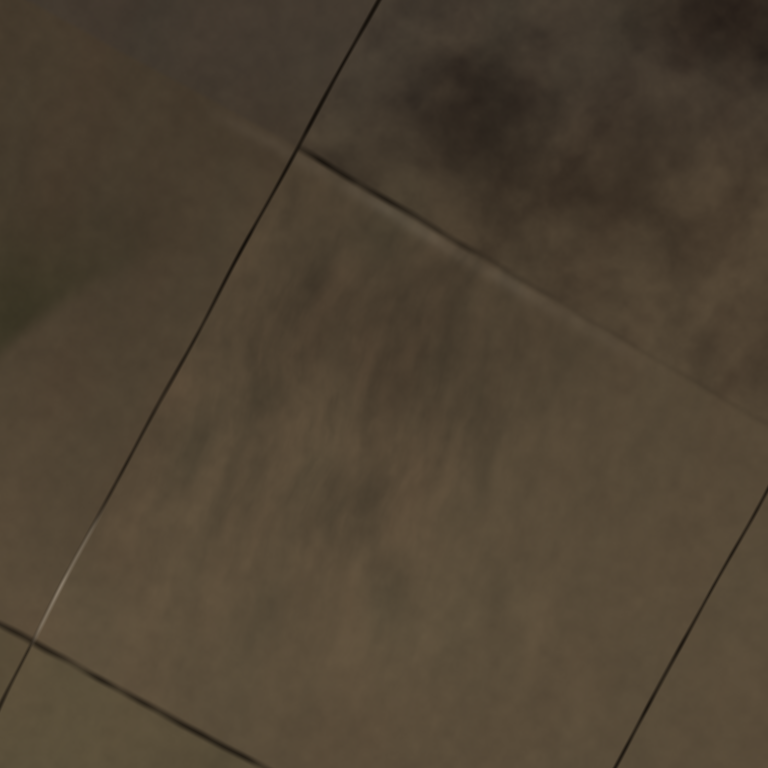
Give the GLSL for this texture, as a WebGL 1 fragment shader.

```glsl
precision highp float;
// Worn brown stone floor tiles, rotated, with thin uneven joints and dark stains.
uniform vec2 u_resolution;

// Layout, in canvas units
const vec2 CORNER = vec2(0.388, 0.807);     // where four tiles meet
const vec2 TILE_SIZE = vec2(0.749, 0.730);
const vec2 ALONG_ROW = vec2(0.878, -0.479);
const vec2 ALONG_COLUMN = vec2(0.479, 0.878);
const float ROW_SAG = 0.033;
const float COLUMN_BEND = 0.010;
const float COLUMN_JOINT = 0.0020;          // half widths
const float ROW_JOINT = 0.0034;
// Colours
const vec3 STONE_DARK = vec3(0.220, 0.182, 0.140);
const vec3 STONE_LIGHT = vec3(0.345, 0.295, 0.225);
const vec3 JOINT_DARK = vec3(0.080, 0.062, 0.042);
const vec3 JOINT_WORN = vec3(0.540, 0.490, 0.420);
const vec3 GREEN_CAST = vec3(-0.016, 0.004, -0.012);
const vec3 GREY_CAST = vec3(-0.008, 0.000, 0.014);
const vec3 WARM_CAST = vec3(0.022, -0.004, -0.004);
// Wear
const float CLOUD_AMOUNT = 0.55;
const float STREAK_AMOUNT = 1.05;
const float MOTTLE_AMOUNT = 0.75;
const float GRAIN_AMOUNT = 0.24;

float hash(vec2 p) {
  vec3 q = fract(vec3(p.xyx) * 0.1031);
  q += dot(q, q.yzx + 33.33);
  return fract((q.x + q.y) * q.z);
}
float noise(vec2 p) {
  vec2 i = floor(p), f = fract(p);
  f = f * f * (3.0 - 2.0 * f);
  return mix(mix(hash(i), hash(i + vec2(1.0, 0.0)), f.x),
             mix(hash(i + vec2(0.0, 1.0)), hash(i + 1.0), f.x), f.y);
}
// Layered noise centred on zero
float fbm(vec2 p) {
  float sum = 0.0, gain = 0.5;
  for (int i = 0; i < 4; i++) {
    sum += gain * (noise(p) - 0.5);
    p = p * 2.03 + 17.3;
    gain *= 0.5;
  }
  return sum;
}
float blob(vec2 p, vec2 center, vec2 radius) {
  vec2 d = (p - center) / radius;
  return exp(-dot(d, d));
}
float line(float d, float halfWidth, float soft) {
  return 1.0 - smoothstep(halfWidth - soft, halfWidth + soft, abs(d));
}

void main() {
  vec2 uv = gl_FragCoord.xy / u_resolution;
  float pixel = 1.0 / min(u_resolution.x, u_resolution.y);

  // Tile grid, slightly out of true
  vec2 p = vec2(dot(uv - CORNER, ALONG_ROW), dot(uv - CORNER, ALONG_COLUMN));
  p.x -= COLUMN_BEND * (1.0 - smoothstep(-0.95, -0.5, p.y)) * (1.0 - smoothstep(0.1, 0.4, p.x));
  p.y += ROW_SAG * max(p.x, 0.0) * smoothstep(-0.6, -0.1, p.y);
  p += 0.003 * vec2(noise(uv * 9.0) - 0.5, noise(uv * 22.0 + 40.0) - 0.5);
  vec2 grid = p / TILE_SIZE;
  vec2 joint = floor(grid + 0.5);
  vec2 d = (grid - joint) * TILE_SIZE;
  float rightSide = smoothstep(-pixel, pixel, p.x);
  float upperRow = smoothstep(-0.004, 0.004, p.y);
  float darkTile = rightSide * upperRow;
  float mainTile = rightSide * (1.0 - upperRow);

  // Broad light, tile shade and stains
  vec2 bend = vec2(fbm(uv * 7.0), fbm(uv * 7.0 + 60.0));
  vec2 warped = uv + 0.13 * bend;
  float tone = mix(1.03, 0.55, smoothstep(0.15, 0.95, uv.y));
  tone -= 0.14 * (1.0 - rightSide) + 0.16 * darkTile;
  float darkStain = 0.52 * blob(warped, vec2(0.63, 0.87), vec2(0.09, 0.11))
                  + 0.42 * blob(warped, vec2(0.78, 0.76), vec2(0.11, 0.07))
                  + 0.72 * blob(warped, vec2(0.97, 0.99), vec2(0.18, 0.12));
  tone -= darkStain * darkTile;
  tone -= 0.36 * blob(warped, vec2(0.48, 0.56), vec2(0.18, 0.13)) * mainTile;
  float stainEdge = 0.535 + 0.95 * uv.x - 1.6 * uv.x * uv.x;
  float greenStain = smoothstep(-0.015, 0.025, uv.y - stainEdge)
                   * blob(uv, vec2(0.0, 0.59), vec2(0.17, 0.11)) * (1.0 - rightSide);
  tone -= 0.45 * greenStain + 0.08 * blob(uv, vec2(0.08, 0.76), vec2(0.20, 0.14));

  // Clouds, slanted streaks, mottling and grain
  vec2 loose = uv + 0.05 * bend;
  vec2 slanted = vec2(dot(loose, vec2(0.96, -0.28)), dot(loose, vec2(0.28, 0.96)));
  float streak = fbm(slanted * vec2(32.0, 11.0));
  float streakZone = blob(uv, vec2(0.42, 0.46), vec2(0.28, 0.31)) * mainTile;
  tone += CLOUD_AMOUNT * mix(0.5, 1.0, upperRow) * fbm(warped * 6.0 + 11.0);
  tone += STREAK_AMOUNT * streak * (0.12 + 0.88 * streakZone);
  tone += MOTTLE_AMOUNT * fbm(loose * 24.0 + 5.0) * (0.15 + 0.85 * darkTile);
  tone += GRAIN_AMOUNT * fbm(uv * 65.0);
  vec3 color = mix(STONE_DARK, STONE_LIGHT, tone);
  color += WARM_CAST * (0.6 * fbm(slanted * vec2(14.0, 6.0) + 90.0) + streak * streakZone);
  color += GREEN_CAST * (greenStain + 0.4 * step(grid.y, -1.0) * (1.0 - step(0.5, grid.x)));
  color += GREY_CAST * upperRow * smoothstep(0.70, 0.95, uv.y) * (1.0 - darkStain);

  // Row joints: dark at the corner, breaking up into a pale lip
  float isTop = 1.0 - step(0.5, abs(joint.y));
  float chips = noise(uv * 38.0);
  float fade = mix(0.70, 0.08, smoothstep(0.05, 0.45, p.x)) * rightSide;
  float rowStrength = mix(0.62, fade, isTop) * (0.55 + 0.8 * chips);
  float lip = exp(-pow((d.y + 0.012) / 0.010, 2.0)) * isTop * (0.3 + 1.3 * noise(uv * 30.0 + 7.0));
  color += 0.040 * lip * smoothstep(-0.16, -0.02, p.x) * (1.0 - smoothstep(0.35, 0.6, p.x));
  color = mix(color, JOINT_DARK, rowStrength * line(d.y, ROW_JOINT, 0.0032 + pixel));

  // Column joints: dark cracks of varying width, with one worn pale stretch
  float isLeft = 1.0 - step(0.5, abs(joint.x));
  float crack = mix(0.85, mix(0.7, 1.0, smoothstep(0.45, 0.72, uv.y)), isLeft) * (0.75 + 0.35 * chips);
  float width = COLUMN_JOINT * (0.75 + 0.6 * noise(uv * 14.0 + 3.0));
  float worn = isLeft * smoothstep(0.15, 0.19, uv.y) * (1.0 - smoothstep(0.27, 0.36, uv.y));
  color = mix(color, JOINT_DARK, min(crack, 1.0) * (1.0 - 0.5 * worn) * line(d.x, width, 0.001 + pixel));
  worn *= 0.5 + 0.5 * chips;
  color = mix(color, JOINT_WORN, worn * line(d.x - 0.001, 0.0022, 0.001 + pixel));
  gl_FragColor = vec4(color, 1.0);
}
```
